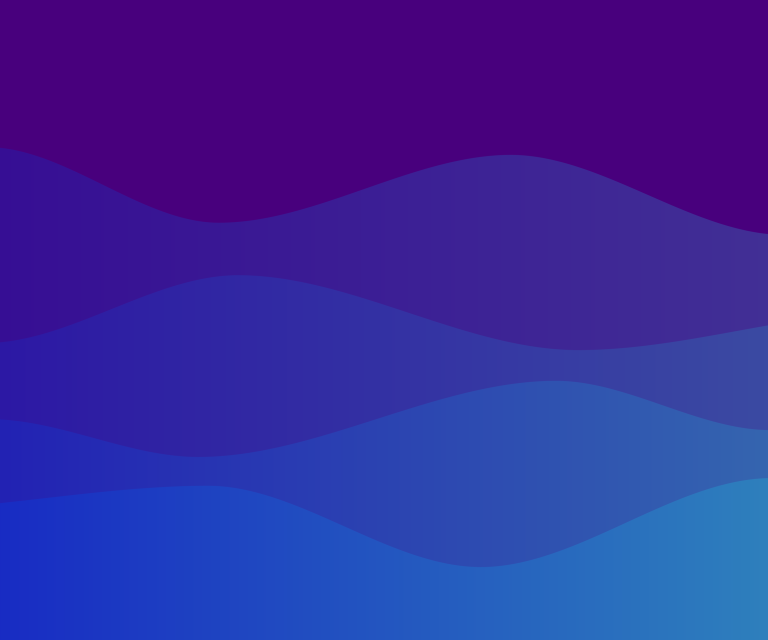
Give the GLSL for this background, as a Shadertoy shader.

```glsl
// Four layered waves shading from violet to blue beneath a flat purple sky.

const int WAVE_COUNT = 4;
const vec3 SKY = vec3(0.284, 0.0, 0.490);

// Crests and troughs of each wave, back to front, as canvas fractions
const vec4 TURN_X[WAVE_COUNT] = vec4[](
    vec4(-0.016, 0.285, 0.665, 1.022),
    vec4(-0.020, 0.310, 0.753, 1.172),
    vec4(-0.013, 0.258, 0.724, 1.003),
    vec4(-0.156, 0.271, 0.626, 1.005));
const vec4 TURN_Y[WAVE_COUNT] = vec4[](
    vec4(0.770, 0.652, 0.758, 0.633),
    vec4(0.464, 0.570, 0.453, 0.514),
    vec4(0.345, 0.286, 0.405, 0.328),
    vec4(0.202, 0.241, 0.114, 0.253));

// Colours at the two ends of the frontmost and rearmost waves
const vec3 BACK_LEFT   = vec3(0.212, 0.055, 0.580);
const vec3 BACK_RIGHT  = vec3(0.255, 0.184, 0.585);
const vec3 FRONT_LEFT  = vec3(0.094, 0.170, 0.765);
const vec3 FRONT_RIGHT = vec3(0.180, 0.500, 0.738);

// Height of a smooth curve that levels out at each turning point
float waveHeight(float x, vec4 turnX, vec4 turnY) {
    vec3 rise = turnY.yzw - turnY.xyz;
    return turnY.x + dot(rise, smoothstep(turnX.xyz, turnX.yzw, vec3(x)));
}

void mainImage(out vec4 fragColor, in vec2 fragCoord) {
    vec2 uv = fragCoord / iResolution.xy;
    float edge = 0.7 / iResolution.y;
    vec3 color = SKY;

    // Paint each wave over the ones behind it
    for (int i = 0; i < WAVE_COUNT; i++) {
        float nearness = float(i) / float(WAVE_COUNT - 1);
        vec3 left = mix(BACK_LEFT, FRONT_LEFT, nearness);
        vec3 right = mix(BACK_RIGHT, FRONT_RIGHT, nearness);
        float depth = waveHeight(uv.x, TURN_X[i], TURN_Y[i]) - uv.y;
        color = mix(color, mix(left, right, uv.x), smoothstep(-edge, edge, depth));
    }

    fragColor = vec4(color, 1.0);
}
```
